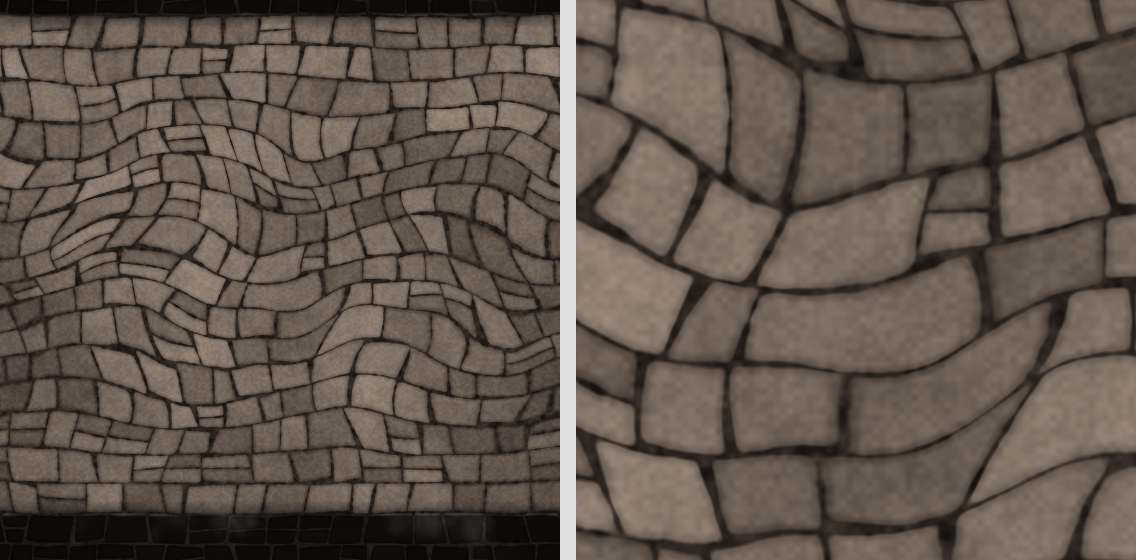
Left, the full canvas; right, a detail of the centre.
This texture is drawn by a Shadertoy shader. Its source:

```glsl
// Worn mosaic paving: rows of uneven brown stones with dark gritty joints and a black border band.
// Rows are cut into slanted quads, each edge is tilted on its own, and a wrapping warp
// swirls the middle of the field. All lattices repeat a whole number of times.

float hash(vec2 p) {
    return fract(sin(dot(p, vec2(127.1, 311.7))) * 43758.5453);
}

// Value noise that wraps after one canvas
float noise(vec2 uv, float cells) {
    vec2 p = uv * cells, i = floor(p), f = fract(p);
    f = f * f * (3.0 - 2.0 * f);
    vec2 a = mod(i, cells), b = mod(i + 1.0, cells);
    return mix(mix(hash(a), hash(vec2(b.x, a.y)), f.x),
               mix(hash(vec2(a.x, b.y)), hash(b), f.x), f.y);
}

float smoothMin(float a, float b, float k) {
    float h = max(k - abs(a - b), 0.0) / k;
    return min(a, b) - h * h * k * 0.25;
}

// Slanted joint between two stones of a row
float joint(float k, float row, float count, float fy) {
    vec2 id = vec2(mod(k, count), row);
    return k + 0.44 * (hash(id + 3.3) - 0.5) + 0.42 * (hash(id + 8.1) - 0.5) * (fy - 0.5);
}

// Inset of one stone edge, growing towards one of its ends
float wedge(vec2 id, float side, float along) {
    float h = hash(id + side * 5.17), flip = step(0.5, hash(id + side * 9.43));
    return 0.0011 + 0.009 * h * h * h * mix(along, 1.0 - along, flip);
}

// Returns distance inside the stone and its random tone
vec2 stones(vec2 q) {
    const float rows = 18.0;
    float fy = fract(q.y * rows), row = mod(floor(q.y * rows), rows);
    float count = 14.0 + floor(4.0 * hash(vec2(row, 2.7)));
    float u = q.x * count + hash(vec2(row, 6.2));
    float k = floor(u);
    if (u < joint(k, row, count, fy)) k -= 1.0;
    else if (u >= joint(k + 1.0, row, count, fy)) k += 1.0;

    float left = joint(k, row, count, fy), right = joint(k + 1.0, row, count, fy);
    float fx = (u - left) / (right - left);
    vec2 id = vec2(mod(k, count), row);
    float dx = smoothMin((u - left) / count - wedge(id, 1.0, fy),
                         (right - u) / count - wedge(id, 2.0, fy), 0.004);
    float dy = smoothMin(fy / rows - wedge(id, 3.0, fx),
                         (1.0 - fy) / rows - wedge(id, 4.0, fx), 0.004);
    float d = smoothMin(dx, dy, 0.006);
    float tone = hash(id + 0.5);

    // Some places hold two small stones
    if (hash(id + 12.9) > 0.84) {
        float cut = fy - 0.5 + 0.3 * (hash(id + 4.4) - 0.5) * (fx - 0.5);
        d = smoothMin(d, abs(cut) / rows - 0.0015, 0.004);
        tone = fract(tone + 0.4 * step(0.0, cut));
    }
    return vec2(d, tone);
}

void mainImage(out vec4 fragColor, in vec2 fragCoord) {
    const float TAU = 6.2831853;
    vec2 uv = fragCoord / iResolution.xy;
    float t = fract(uv.y - 0.083);

    // Swirl the middle rows, leave those at the border straight
    float swirl = smoothstep(0.03, 0.32, t) * (1.0 - smoothstep(0.58, 0.88, t));
    vec2 q = vec2(uv.x, t);
    q += 0.034 * swirl * vec2(sin(TAU * (2.0 * uv.y + uv.x) + 0.6),
                              -sin(TAU * (2.0 * uv.x - uv.y) + 1.9));
    vec2 wobble = vec2(noise(uv, 11.0), noise(uv + 0.37, 11.0)) - 0.5;
    q += wobble * (0.006 + 0.026 * swirl);

    float grain = noise(uv, 256.0), grit = noise(uv, 130.0);
    float mottle = noise(uv, 44.0), cloud = noise(uv, 6.0);
    vec2 stone = stones(q);
    float d = stone.x + 0.0016 * (noise(uv, 90.0) - 0.5) + 0.0008 * (grit - 0.5);

    // Stone faces: own tone, broad light, stains and grain
    float light = 0.72 + 0.42 * (stone.y - 0.5) + 0.3 * (t - 0.45);
    light += 0.28 * (cloud - 0.5) - 0.06 * cos(TAU * uv.x);
    light += 0.17 * (mottle - 0.5) + 0.2 * (grain - 0.5) + 0.1 * (grit - 0.5);
    light -= 0.3 * (1.0 - smoothstep(0.0, 0.007, d));
    vec3 face = mix(vec3(0.21, 0.17, 0.145), vec3(0.55, 0.49, 0.44), clamp(light, 0.0, 1.2));

    // Gritty joints
    vec3 dirt = mix(vec3(0.06, 0.05, 0.04), vec3(0.27, 0.22, 0.19), 0.6 * grit + 0.4 * grain);
    float cover = smoothstep(-0.0014, 0.0014, d);
    vec3 color = mix(dirt, face, cover);

    // Black border band with faint dusty traces, shading the rows beside it
    float inside = 0.0535 - abs(fract(t - 0.4445) - 0.5) + 0.006 * (noise(uv, 32.0) - 0.5);
    float dust = smoothstep(0.5, 0.95, noise(uv, 14.0)) * mottle;
    vec3 band = face * (0.1 + 0.28 * dust) + dirt * 0.45 * (1.0 - cover);
    color *= 1.0 - 0.35 * smoothstep(-0.03, 0.0, inside);
    color = mix(color, band, smoothstep(-0.004, 0.004, inside));

    fragColor = vec4(color, 1.0);
}
```
